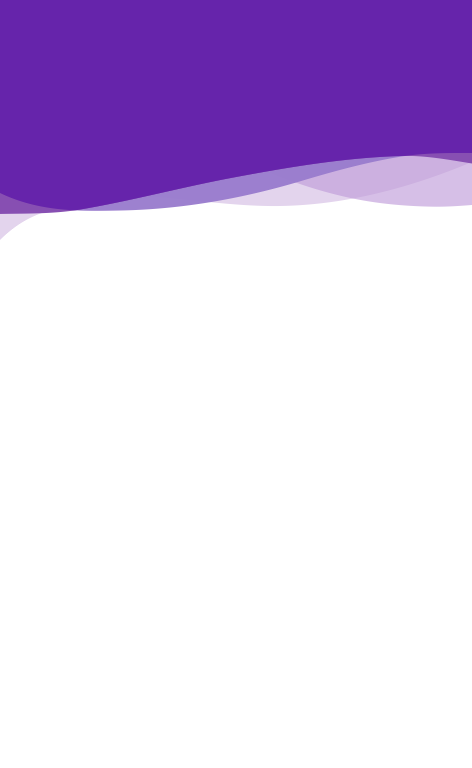
This background is drawn by a Shadertoy shader. Its source:

```glsl
// Overlapping translucent purple waves hang from the top of a white page.
// Each wave edge is a smooth chain of cubic Hermite spans; the layers are
// blended from the palest to the deepest.

const vec3 WHITE  = vec3(1.0);
const vec3 LILAC  = vec3(0.89, 0.83, 0.93);
const vec3 MAUVE  = vec3(0.75, 0.61, 0.85);
const vec3 VIOLET = vec3(0.60, 0.485, 0.805);
const vec3 PLUM   = vec3(0.53, 0.31, 0.70);
const vec3 PURPLE = vec3(0.40, 0.14, 0.67);

// Cubic span between two knots, each holding (x, depth, slope).
float span(float x, vec3 a, vec3 b) {
    float width = b.x - a.x;
    float t = clamp((x - a.x) / width, 0.0, 1.0);
    float s = 1.0 - t;
    float ends = mix(a.y, b.y, t * t * (3.0 - 2.0 * t));
    return ends + width * t * s * (a.z * s - b.z * t);
}

// Depth of a wave edge below the top, through five knots.
float wave(float x, vec3 a, vec3 b, vec3 c, vec3 d, vec3 e) {
    if (x < b.x) return span(x, a, b);
    if (x < c.x) return span(x, b, c);
    if (x < d.x) return span(x, c, d);
    return span(x, d, e);
}

// Antialiased coverage of the area above an edge.
float above(float depth, float edge, float pixel) {
    return clamp((edge - depth) / pixel + 0.5, 0.0, 1.0);
}

void mainImage(out vec4 fragColor, in vec2 fragCoord) {
    vec2 uv = fragCoord / iResolution.xy;
    float x = uv.x;
    float depth = 1.0 - uv.y;
    float pixel = 1.0 / iResolution.y;

    // Wave edges
    float lilacEdge = wave(x,
        vec3(0.0, 0.3125, -0.612), vec3(0.149, 0.2695, -0.061),
        vec3(0.319, 0.2559, 0.043), vec3(0.596, 0.2682, -0.012),
        vec3(1.0, 0.2109, -0.257));
    float mauveEdge = wave(x,
        vec3(0.0, 0.078, 0.245), vec3(0.564, 0.2227, 0.263),
        vec3(0.738, 0.2572, 0.135), vec3(0.915, 0.2691, 0.012),
        vec3(1.0, 0.2669, -0.049));
    float violetEdge = wave(x,
        vec3(0.0, 0.2513, 0.294), vec3(0.255, 0.2741, -0.012),
        vec3(0.638, 0.2357, -0.184), vec3(0.851, 0.2038, -0.098),
        vec3(1.0, 0.1992, 0.0));
    float plumEdge = wave(x,
        vec3(0.0, 0.2786, -0.012), vec3(0.170, 0.2728, -0.104),
        vec3(0.489, 0.2318, -0.116), vec3(0.851, 0.2031, -0.018),
        vec3(1.0, 0.2129, 0.098));

    // Pale layers
    vec3 color = mix(WHITE, LILAC, above(depth, lilacEdge, pixel));
    color = mix(color, MAUVE, 0.64 * above(depth, mauveEdge, pixel));

    // Strong layers, solid purple where they overlap
    float violet = above(depth, violetEdge, pixel);
    float plum = above(depth, plumEdge, pixel);
    color = mix(color, VIOLET, 0.96 * violet);
    color = mix(color, PLUM, plum);
    color = mix(color, PURPLE, violet * plum);

    fragColor = vec4(color, 1.0);
}
```
